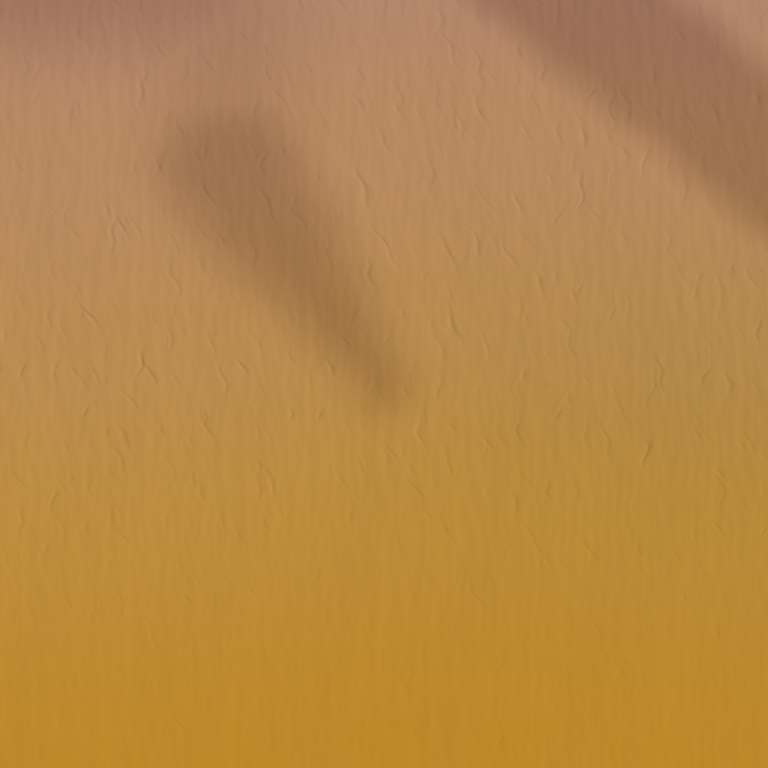
This texture is drawn by a WebGL 1 fragment shader. Its source:

```glsl
precision highp float;

uniform vec2 u_resolution;

vec2 hash2(vec2 cell) {
  vec3 q = fract(cell.xyx * vec3(0.1031, 0.1030, 0.0973));
  q += dot(q, q.yzx + 33.33);
  return fract((q.xx + q.yz) * q.zy);
}

// Distance to the nearest scattered feature point
float cellular(vec2 p) {
  vec2 cell = floor(p);
  float nearest = 1.5;
  for (int j = -1; j <= 1; j++) {
    for (int i = -1; i <= 1; i++) {
      vec2 id = cell + vec2(float(i), float(j));
      nearest = min(nearest, length(id + hash2(id) - p));
    }
  }
  return nearest;
}

float layeredSines(vec2 p) {
  return (sin(p.x + 1.7 * sin(p.y * 0.6))
        + 0.6 * sin(p.x * 2.3 - p.y * 1.1 + 1.3)
        + 0.4 * sin(p.x * 4.7 + p.y * 2.1 + 2.6)) * 0.5;
}

// Distance to a segment whose radius tapers from r.x to r.y
float taperedCapsule(vec2 p, vec2 a, vec2 b, vec2 r) {
  vec2 ab = b - a;
  float t = clamp(dot(p - a, ab) / dot(ab, ab), 0.0, 1.0);
  return length(p - a - ab * t) - mix(r.x, r.y, t);
}

float softInside(float d, float blur) {
  return 1.0 - smoothstep(-blur, blur, d);
}

// Short crooked ridges: dark on the right flank, bright on the left
float ridges(vec2 uv, vec2 scale, float density, float seed) {
  vec2 p = uv * scale;
  vec2 cell = floor(p);
  float relief = 0.0;
  for (int j = -1; j <= 1; j++) {
    for (int i = -1; i <= 1; i++) {
      vec2 id = cell + vec2(float(i), float(j));
      vec2 place = hash2(id + seed);
      vec2 kind = hash2(id + seed + 57.0);
      vec2 d = (p - id - place) / scale;
      float halfLength = mix(0.008, 0.032, kind.y * kind.y);
      float bend = d.y * mix(-0.65, 0.25, place.x)
                 + 0.0025 * sin(d.y * 150.0 + kind.x * 40.0);
      float across = (d.x - bend) / 0.0026;
      float along = d.y / halfLength;
      float body = exp(-along * along * 1.6);
      float flank = 0.55 * exp(-(across + 1.5) * (across + 1.5))
                  - exp(-across * across);
      relief += flank * body * step(kind.x, density) * (0.4 + 0.6 * place.y);
    }
  }
  return relief;
}

// Vertical blend from ochre up to dusty pink
vec3 wallColor(vec2 uv) {
  float y = uv.y + 0.018 * sin(uv.x * 7.0 + 0.8) - 0.02 * uv.x;
  vec3 color = mix(vec3(0.745, 0.535, 0.165), vec3(0.742, 0.552, 0.245),
                   smoothstep(0.0, 0.36, y));
  color = mix(color, vec3(0.730, 0.550, 0.320), smoothstep(0.30, 0.56, y));
  color = mix(color, vec3(0.720, 0.540, 0.385), smoothstep(0.52, 0.82, y));
  color = mix(color, vec3(0.705, 0.525, 0.420), smoothstep(0.80, 1.0, y));
  vec2 d = (uv - vec2(1.0, 0.45)) / vec2(0.45, 0.25);
  return color - vec3(0.030, 0.015, 0.025) * exp(-dot(d, d));
}

float shadowAmount(vec2 uv) {
  vec2 p = uv + 0.006 * vec2(layeredSines(uv.yx * 24.0), layeredSines(uv * 21.0));
  float slanted = softInside(taperedCapsule(p, vec2(0.30, 0.78),
                  vec2(0.50, 0.50), vec2(0.085, 0.022)), 0.055);
  float upper = softInside(taperedCapsule(p, vec2(0.31, 0.97),
                vec2(0.29, 0.80), vec2(0.06, 0.07)), 0.09) * 0.5;
  float corner = softInside(taperedCapsule(p, vec2(0.69, 1.05),
                 vec2(1.06, 0.754), vec2(0.085)), 0.035);
  float topEdge = smoothstep(0.87, 1.02, p.y)
                * (1.0 - smoothstep(0.22, 0.46, p.x)) * 0.75;
  return max(max(slanted, upper), max(corner, topEdge));
}

void main() {
  vec2 uv = gl_FragCoord.xy / u_resolution;
  vec3 color = wallColor(uv);

  // Soft warm shadows
  color *= mix(vec3(1.0), vec3(0.865, 0.835, 0.835), shadowAmount(uv));

  // Roughness is strongest across the middle and upper wall
  float rough = smoothstep(0.12, 0.48, uv.y)
              * (1.0 - 0.5 * smoothstep(0.78, 1.0, uv.y));
  vec2 warped = uv + 0.004 * vec2(layeredSines(uv.yx * 45.0), 0.0);

  // Vertical plaster grain, lit from the left
  vec2 grainScale = vec2(75.0, 20.0);
  float grain = cellular(warped * grainScale)
              - cellular((warped + vec2(0.004, 0.002)) * grainScale);
  float streaks = layeredSines(vec2(uv.x * 190.0, uv.y * 9.0));
  float mottling = layeredSines(uv * vec2(34.0, 13.0) + 2.0);
  float relief = ridges(warped, vec2(26.0, 17.0), 0.48, 3.0)
               + 0.6 * ridges(warped, vec2(41.0, 25.0), 0.42, 91.0);

  float light = grain * mix(0.025, 0.045, rough)
              + streaks * 0.006 + mottling * 0.006
              + relief * mix(0.025, 0.085, rough);
  color *= 1.0 + light;
  gl_FragColor = vec4(clamp(color, 0.0, 1.0), 1.0);
}
```
